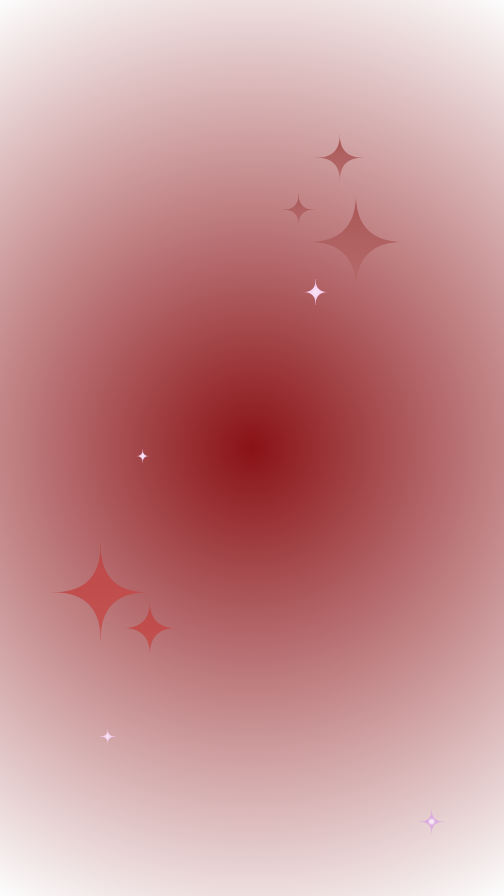
Reproduce this background procedurally as a Shadertoy shader.

```glsl
// Signed distance estimate for a four-pointed star bounded by parabolic arcs
float starDistance(vec2 p, float radius) {
    vec2 q = abs(p) / radius;
    float across = q.x - q.y;
    float along = q.x + q.y;
    float arc = (2.0 * along - across * across - 1.0) / sqrt(8.0 + 8.0 * across * across);
    return radius * max(arc, (along - 1.0) * 0.7071);
}

// Fill by kind: 0 dusty rose, 1 red, 2 pale sparkle, 3 lilac outline
vec3 starColor(float kind, vec2 p, float radius) {
    float fall = clamp(0.5 - 0.5 * p.y / radius, 0.0, 1.0);
    if (kind < 0.5) return mix(vec3(0.67, 0.34, 0.34), vec3(0.71, 0.42, 0.42), fall);
    if (kind < 1.5) return mix(vec3(0.74, 0.28, 0.28), vec3(0.77, 0.33, 0.32), fall);
    if (kind < 2.5) return mix(vec3(0.98, 0.89, 0.97), vec3(0.93, 0.74, 0.90), length(p) / radius);
    return mix(vec3(0.97, 0.91, 0.96), vec3(0.86, 0.67, 0.88),
               smoothstep(0.1, 0.35, length(p) / radius));
}

void mainImage(out vec4 fragColor, in vec2 fragCoord) {
    vec2 p = (fragCoord - 0.5 * iResolution.xy) / iResolution.y;
    float pixel = 1.0 / iResolution.y;

    // Crimson centre fading to white at the corners
    vec3 color = mix(vec3(0.54, 0.07, 0.085), vec3(0.99), min(length(p) / 0.573, 1.0));

    // Stars: centre, radius, kind
    vec4 stars[9] = vec4[9](
        vec4(0.098, 0.324, 0.026, 0), vec4(0.052, 0.266, 0.0176, 0),
        vec4(0.116, 0.230, 0.0534, 0), vec4(0.071, 0.174, 0.014, 2),
        vec4(-0.122, -0.009, 0.0075, 2), vec4(-0.169, -0.161, 0.0534, 1),
        vec4(-0.114, -0.201, 0.030, 1), vec4(-0.161, -0.322, 0.0085, 2),
        vec4(0.2005, -0.417, 0.0137, 3));
    for (int i = 0; i < 9; i++) {
        vec4 star = stars[i];
        vec2 local = p - star.xy;
        float d = starDistance(local, star.z);
        float cover = 1.0 - smoothstep(-0.6 * pixel, 0.6 * pixel, d);
        color = mix(color, starColor(star.w, local, star.z), cover);
    }

    fragColor = vec4(color, 1.0);
}
```
